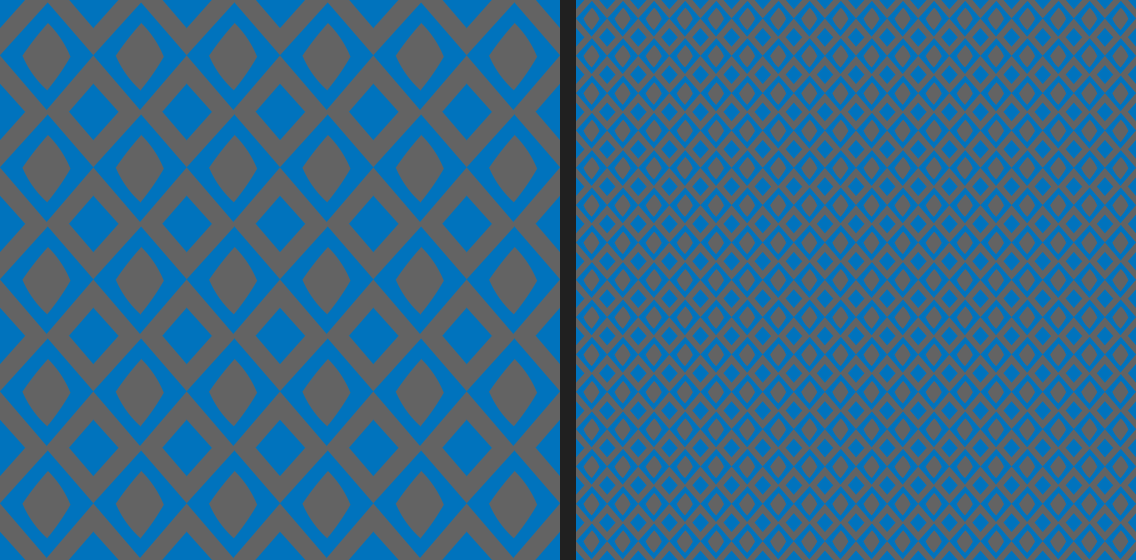
Left, the tile; right, the same tile 3 across and 3 down.
A WebGL 2 fragment shader for this pattern:

```glsl
#version 300 es
precision highp float;
// Blue diamond lattice on grey: large diamonds with bulged grey cores, small diamonds between.

uniform vec2 u_resolution;
out vec4 fragColor;

const vec3 GREY = vec3(0.39, 0.39, 0.39);
const vec3 BLUE = vec3(0.0, 0.45, 0.74);

const vec2 REPEATS = vec2(6.0, 5.0);   // whole cells across and down
const float CANVAS_SIDE = 768.0;       // design units along the canvas
const float EDGE_SOFTNESS = 0.7;       // half-width of the edge blend, in output samples

// Corners run clockwise: top, right, bottom, left, relative to the shape centre.
const vec2 LARGE[4] = vec2[4](vec2(1.5, 73.4), vec2(64.2, 0.9), vec2(0.0, -74.0), vec2(-64.2, 0.9));
const vec2 CORE[4] = vec2[4](vec2(1.8, 45.2), vec2(32.6, -1.0), vec2(0.7, -47.0), vec2(-33.2, 0.4));
const vec2 SMALL[4] = vec2[4](vec2(0.0, 38.8), vec2(34.6, 0.2), vec2(0.0, -38.6), vec2(-33.4, 0.4));

// Outward swell at the middle of each side, in the same order.
const vec4 STRAIGHT = vec4(0.0);
const vec4 CORE_BULGE = vec4(2.8, 1.2, 3.2, 1.0);

// Signed distance bound to a four-sided shape whose sides swell as parabolas.
float quadDistance(vec2 p, vec2 corners[4], vec4 bulge) {
    float d = -CANVAS_SIDE;
    for (int i = 0; i < 4; i++) {
        vec2 start = corners[i];
        vec2 side = corners[(i + 1) % 4] - start;
        vec2 outward = normalize(vec2(-side.y, side.x));
        float t = clamp(dot(p - start, side) / dot(side, side), 0.0, 1.0);
        d = max(d, dot(p - start, outward) - 4.0 * bulge[i] * t * (1.0 - t));
    }
    return d;
}

float coverage(float d, float blend) {
    return 1.0 - smoothstep(-blend, blend, d);
}

void main() {
    vec2 grid = gl_FragCoord.xy / u_resolution * REPEATS;
    vec2 cellSize = CANVAS_SIDE / REPEATS;
    float blend = EDGE_SOFTNESS * CANVAS_SIDE / min(u_resolution.x, u_resolution.y);

    // Large shapes sit at cell centres, small ones at cell corners.
    vec2 fromCentre = (fract(grid) - 0.5) * cellSize;
    vec2 fromCorner = (fract(grid + 0.5) - 0.5) * cellSize;

    float large = coverage(quadDistance(fromCentre, LARGE, STRAIGHT), blend);
    float core = coverage(quadDistance(fromCentre, CORE, CORE_BULGE), blend);
    float small = coverage(quadDistance(fromCorner, SMALL, STRAIGHT), blend);

    float blueAmount = max(large * (1.0 - core), small);
    fragColor = vec4(mix(GREY, BLUE, blueAmount), 1.0);
}
```
